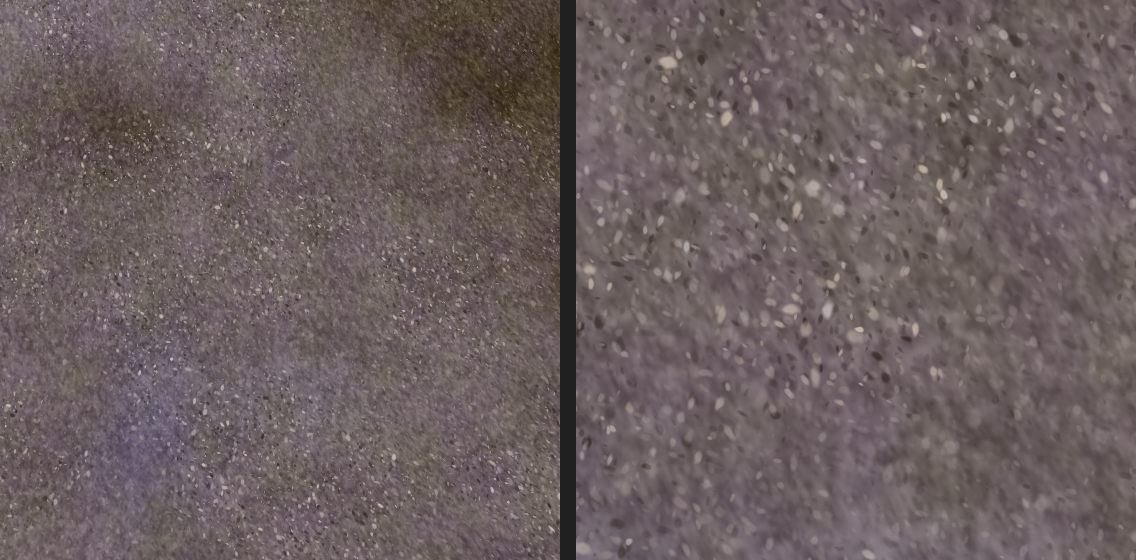
Left: the whole. Right: its middle third, enlarged.
This texture is drawn by a three.js fragment shader. Its source:

```glsl
// Worn asphalt seen at a slant: violet-grey ground with pale chips, dark pits and brown stains.
#define CHIPS_ACROSS 62.0
#define FORESHORTEN 0.5
#define LEAN 2.05
#define LEAN_SPREAD 1.9
#define GRAIN_CONTRAST 0.2
#define GROUND vec3(0.425, 0.373, 0.378)
#define LILAC vec3(0.475, 0.425, 0.445)
#define BLUE_SHEEN vec3(0.42, 0.385, 0.47)
#define BROWN vec3(0.285, 0.235, 0.185)
#define CHIP vec3(0.83, 0.78, 0.75)
#define PIT vec3(0.18, 0.135, 0.12)

varying vec2 vUv;

float hash(vec2 p) {
  vec3 q = fract(p.xyx * 0.1031);
  q += dot(q, q.yzx + 33.33);
  return fract((q.x + q.y) * q.z);
}

float noise(vec2 p) {
  vec2 i = floor(p), f = fract(p);
  f = f * f * (3.0 - 2.0 * f);
  return mix(mix(hash(i), hash(i + vec2(1.0, 0.0)), f.x),
             mix(hash(i + vec2(0.0, 1.0)), hash(i + 1.0), f.x), f.y);
}

float fbm(vec2 p) {
  float sum = 0.0, weight = 0.5;
  for (int i = 0; i < 4; i++) {
    sum += weight * noise(p);
    p = p * 2.03 + 19.7;
    weight *= 0.5;
  }
  return sum / 0.9375;
}

// Rotates so that x runs along the given angle.
vec2 alongAngle(vec2 p, float angle) {
  float c = cos(angle), s = sin(angle);
  return vec2(c * p.x + s * p.y, c * p.y - s * p.x);
}

// Soft round patch with a ragged outline.
float patchMask(vec2 p, vec2 center, vec2 size, float ragged) {
  vec2 d = (p - center) / size;
  return exp(-dot(d, d)) * smoothstep(0.2, 0.65, ragged);
}

// Scattered slanted flakes, one candidate per cell; returns their strength.
float flakes(vec2 p, float seed, float share) {
  vec2 cell = floor(p);
  float strength = 0.0;
  for (int j = -1; j <= 1; j++) {
    for (int i = -1; i <= 1; i++) {
      vec2 id = cell + vec2(float(i), float(j));
      vec2 key = id + seed;
      vec2 d = p - id - vec2(hash(key + 17.3), hash(key + 31.7));
      float angle = LEAN + (hash(key + 47.1) - 0.5) * LEAN_SPREAD;
      float radius = mix(0.2, 0.52, hash(key + 59.9));
      float slimness = mix(1.3, 2.4, hash(key + 73.3));
      float dist = length(alongAngle(d, angle) * vec2(1.0, slimness));
      dist += (noise(p * 4.0 + seed) - 0.5) * 0.16;
      float cover = 1.0 - smoothstep(radius * 0.4, radius * 1.15, dist);
      float vivid = mix(0.22, 1.0, pow(hash(key + 91.7), 2.5));
      strength = max(strength, cover * vivid * step(hash(key), share));
    }
  }
  return strength;
}

void main() {
  vec2 uv = vUv;

  // Features shrink towards the far, upper edge.
  vec2 road = vec2((uv.x - 0.5) * (1.0 + FORESHORTEN * uv.y),
                   uv.y * (1.0 + 0.5 * FORESHORTEN * uv.y));
  vec2 grid = road * CHIPS_ACROSS + 100.0;

  // Broad tint: pale far left, blue sheen low left, brown stains and corner.
  float ragged = fbm(uv * 6.0 + 3.0);
  float mottle = fbm(road * 9.0 + 40.0);
  vec3 color = GROUND;
  color = mix(color, LILAC, 0.85 * patchMask(uv, vec2(0.15, 1.0), vec2(0.4, 0.16), ragged + 0.15));
  color = mix(color, BLUE_SHEEN, 0.9 * patchMask(uv, vec2(0.26, 0.24), vec2(0.1, 0.16), ragged + 0.1));
  color = mix(color, BLUE_SHEEN, 0.6 * patchMask(uv, vec2(0.5, 0.27), vec2(0.13, 0.1), ragged));
  color = mix(color, BROWN, 0.7 * patchMask(uv, vec2(0.2, 0.79), vec2(0.17, 0.1), ragged));
  float corner = smoothstep(1.25, 2.0, uv.x + uv.y + (ragged - 0.5) * 0.4);
  color = mix(color, BROWN * vec3(0.95, 0.92, 0.85), corner);
  color += (mottle - 0.5) * 0.12;

  // Faint violet to olive blotches.
  float hue = fbm(road * 14.0 + 70.0) - 0.5;
  color += hue * vec3(0.01, -0.025, 0.085);

  // Fine grit, drawn out along the lean.
  vec2 gritPos = alongAngle(grid, LEAN) * vec2(1.4, 2.3);
  float grit = 0.6 * noise(gritPos) + 0.4 * noise(gritPos * 2.1 + 8.0) - 0.5;
  color += grit * GRAIN_CONTRAST;

  // Chips and pits crowd together in rough areas.
  float rough = mix(0.4, 1.0, smoothstep(0.34, 0.62, fbm(road * 7.0 + 11.0)));
  float pits = max(flakes(grid * 1.1, 211.0, 0.6), 0.7 * flakes(grid * 1.7, 307.0, 0.5));
  float chips = max(flakes(grid, 23.0, 0.5), 0.75 * flakes(grid * 1.55, 131.0, 0.55));
  color = mix(color, PIT, 0.75 * pits * rough);
  vec3 chipColor = CHIP + (noise(grid * 0.8 + 5.0) - 0.5) * vec3(0.06, 0.0, -0.12);
  color = mix(color, chipColor, 0.85 * chips * rough * (1.0 - 0.35 * corner));

  gl_FragColor = vec4(clamp(color, 0.0, 1.0), 1.0);
}
```
